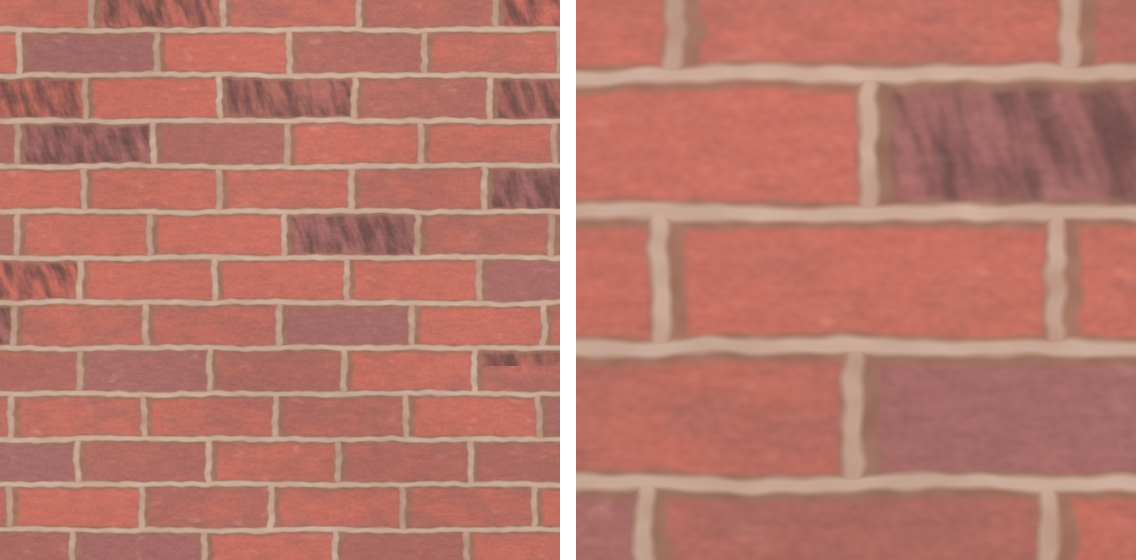
Left: the whole. Right: its middle third, enlarged.
Write a three.js fragment shader that draws this texture.

```glsl
varying vec2 vUv;

float hash(vec2 p) {
  vec3 q = fract(vec3(p.xyx) * 0.1031);
  q += dot(q, q.yzx + 33.33);
  return fract((q.x + q.y) * q.z);
}

vec2 gradientAt(vec2 cell) {
  float angle = 6.2832 * hash(cell + 17.0);
  return vec2(cos(angle), sin(angle));
}

// Gradient noise, roughly -0.7 to 0.7
float noise(vec2 p) {
  vec2 i = floor(p), f = fract(p);
  vec2 s = f * f * f * (f * (f * 6.0 - 15.0) + 10.0);
  vec2 e = vec2(1.0, 0.0);
  float low = mix(dot(gradientAt(i), f), dot(gradientAt(i + e.xy), f - e.xy), s.x);
  float high = mix(dot(gradientAt(i + e.yx), f - e.yx), dot(gradientAt(i + e.xx), f - e.xx), s.x);
  return mix(low, high, s.y);
}

float fbm(vec2 p) {
  float sum = 0.0, amplitude = 0.6;
  for (int i = 0; i < 3; i++) {
    sum += amplitude * noise(p);
    p = p * 2.03 + 9.7;
    amplitude *= 0.5;
  }
  return sum;
}

float band(float x, float lo, float hi, float soft) {
  return smoothstep(lo - soft, lo + soft, x) * (1.0 - smoothstep(hi - soft, hi + soft, x));
}

// Fired clay: tone per brick, mottling, and scorched streaks on a few
vec3 brickColor(vec2 p, vec2 id) {
  vec3 dull = vec3(0.67, 0.42, 0.385);
  vec3 warm = vec3(0.775, 0.44, 0.385);
  vec3 plum = vec3(0.63, 0.42, 0.41);
  vec3 scorched = vec3(0.43, 0.30, 0.285);

  float tone = hash(id + 3.0) + 0.7 * fbm(p * vec2(14.0, 28.0) + id);
  vec3 color = mix(dull, warm, smoothstep(0.05, 0.85, tone));
  color = mix(color, plum, 0.8 * step(0.84, hash(id + 41.0)));

  float burnt = step(hash(id + 71.0), mix(0.04, 0.26, p.y));
  float streak = fbm(vec2(p.x * 48.0 + p.y * 14.0, p.y * 16.0) + id * 5.0);
  color = mix(color, scorched, burnt * smoothstep(-0.35, 0.4, streak) * 0.9);

  color *= 1.0 + 0.09 * fbm(p * vec2(35.0, 100.0)) + 0.05 * noise(p * vec2(150.0, 190.0));
  return color + vec3(0.05, 0.06, 0.06) * smoothstep(0.2, 0.5, fbm(p * vec2(22.0, 34.0) + 60.0));
}

void main() {
  vec2 p = vUv;

  // Courses counted from the top, with slightly uneven beds
  float bedWobble = 0.05 * noise(p * vec2(9.0, 12.0)) + 0.025 * noise(p * vec2(32.0, 14.0) + 5.0);
  float course = (1.0 - p.y - 0.0534) / 0.0812 + 1.0 + bedWobble;
  float row = floor(course);

  // Running bond, its bricks narrowing a little toward the bottom
  float brickWidth = 0.2415 - 0.00065 * row;
  float start = 0.039 - 0.002 * row + 0.5 * brickWidth * (1.0 - mod(row, 2.0));
  float jointWobble = 0.004 * noise(p * vec2(8.0, 30.0)) + 0.002 * noise(p * vec2(20.0, 90.0));
  float along = (p.x - start + jointWobble) / brickWidth;
  along += 0.025 * (hash(vec2(floor(along + 0.5), row)) - 0.5);
  vec2 id = vec2(floor(along), row) + 20.0;

  // Signed distances: positive to the right of a joint and below a bed
  float dx = (fract(along + 0.5) - 0.5) * brickWidth;
  float dy = (fract(course + 0.5) - 0.5) * 0.0812;
  float rough = 0.0025 * noise(p * vec2(45.0, 60.0) + 8.0);

  vec3 color = brickColor(p, id);

  // Soft dirty rims where the clay meets the mortar
  vec3 rim = vec3(0.61, 0.45, 0.375) + 0.06 * noise(p * 60.0);
  float jointRim = band(dx, -0.0075, 0.0155 + 2.0 * rough, 0.004);
  float bedRim = band(dy, -0.0075 - rough, 0.0095 + rough, 0.0032);
  color = mix(color, rim, 0.85 * max(jointRim, bedRim));

  // Pale mortar, fainter in some upright joints
  vec3 mortar = vec3(0.80, 0.675, 0.605) + 0.05 * fbm(p * vec2(30.0, 60.0));
  float jointStrength = 0.6 + 0.4 * hash(vec2(floor(along + 0.5), row) + 90.0);
  jointStrength *= 0.95 + 0.4 * noise(p * vec2(30.0, 50.0));
  float joint = band(dx, -0.0058 + rough, 0.005 + rough, 0.003) * jointStrength;
  float bed = band(dy, -0.0046 + rough, 0.0042 + rough, 0.0026);
  bed *= 0.95 + 0.2 * noise(p * vec2(25.0, 40.0) + 30.0);
  color = mix(color, mortar, clamp(max(joint, bed), 0.0, 1.0));

  // Uneven daylight
  color *= 1.0 + 0.05 * noise(p * 3.0) + 0.03 * (p.y - 0.5);
  gl_FragColor = vec4(color, 1.0);
}
```
